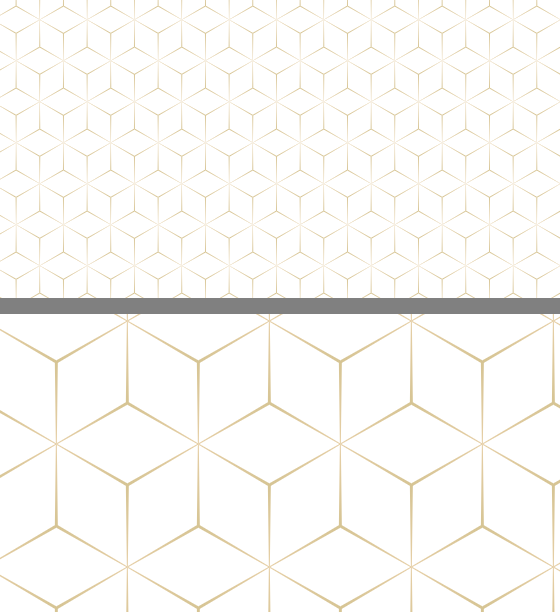
Top, the full canvas; bottom, a detail of the centre.
Reproduce this pattern procedurally as a Shadertoy shader.

```glsl
// Tumbling-block lattice of thin gold lines on white, just under twelve repeats across.
// Each hexagonal cell is centred on a six-way star; its spokes run to the cell corners,
// swelling from a fine point at the star to a bolder three-way joint.

const float PI = 3.14159265;

// Offset from the nearest star of a triangular lattice with unit spacing
vec2 starOffset(vec2 p) {
    vec2 period = vec2(1.0, sqrt(3.0));
    vec2 a = mod(p + 0.5 * period, period) - 0.5 * period;
    vec2 b = mod(p, period) - 0.5 * period;
    return dot(a, a) < dot(b, b) ? a : b;
}

// Distance along and across the nearest of six spokes at 30, 90, 150... degrees
vec2 spokeCoords(vec2 q) {
    float angle = mod(atan(q.y, q.x), PI / 3.0) - PI / 6.0;
    return length(q) * vec2(cos(angle), abs(sin(angle)));
}

// Share of a pixel-wide window covered by a line, exact for hairlines too
float lineCoverage(float dist, float halfWidth, float pixel) {
    float inner = max(-halfWidth, dist - 0.5 * pixel);
    float outer = min(halfWidth, dist + 0.5 * pixel);
    return clamp((outer - inner) / pixel, 0.0, 1.0);
}

void mainImage(out vec4 fragColor, in vec2 fragCoord) {
    // Cells are anchored to the top left corner
    float pixel = 11.83 / iResolution.x;
    vec2 p = (fragCoord - vec2(0.0, iResolution.y)) * pixel - vec2(0.84, -0.416);

    vec2 spoke = spokeCoords(starOffset(p));
    float toJoint = clamp(spoke.x * sqrt(3.0), 0.0, 1.0);

    // Tapered line, warm and pale at the star, deeper at the joint
    float halfWidth = mix(0.0035, 0.0105, toJoint);
    vec3 gold = mix(vec3(0.90, 0.81, 0.65), vec3(0.84, 0.77, 0.58), toJoint);

    float ink = lineCoverage(spoke.y, halfWidth, pixel);
    fragColor = vec4(mix(vec3(1.0), gold, ink), 1.0);
}
```
